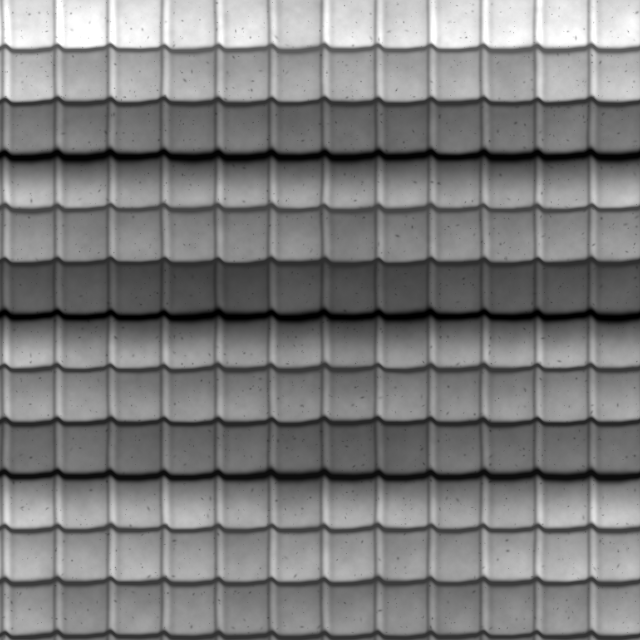
Write a WebGL 2 fragment shader that draws this texture.

```glsl
#version 300 es
precision highp float;
// Grey roof of overlapping tiles, 12 across and 12 down, softly lit.
// Each row fades from a shaded top to a lighter lip; dark seams rise over
// a ridge at every joint. Noise adds tile variation, stains and specks.

uniform vec2 u_resolution;
out vec4 fragColor;

const float TILES = 12.0;
const vec2 OFFSET = vec2(-0.03, 0.05);   // grid shift, in tiles
const float JOINT_WIDTH = 0.038;
const float JOINT_DEPTH = 0.24;
const float RIDGE_WIDTH = 0.055;
const float RIDGE_LIGHT = 0.13;
const float SEAM_WIDTH = 0.062;
const float DEEP_SEAM_WIDTH = 0.088;
const float SEAM_RISE = 0.085;
const float TILE_VARIATION = 0.14;
const float STAIN = 0.16;
const float SIDE_LIGHT = 0.17;

// Tone at the top and the bottom of each row, from the top row down
const vec2 ROW_TONE[12] = vec2[12](
    vec2(0.84, 0.95), vec2(0.59, 0.72), vec2(0.38, 0.47),
    vec2(0.25, 0.68), vec2(0.45, 0.58), vec2(0.28, 0.36),
    vec2(0.23, 0.62), vec2(0.42, 0.60), vec2(0.36, 0.45),
    vec2(0.36, 0.71), vec2(0.53, 0.70), vec2(0.47, 0.61));
// Tone of the seam above each row, then of the bottom edge
const float SEAM_TONE[13] = float[13](
    0.80, 0.36, 0.20, 0.01, 0.27, 0.18, 0.0,
    0.22, 0.15, 0.05, 0.25, 0.23, 0.20);

float hash(vec2 p) {
    vec3 q = fract(p.xyx * 0.1031);
    q += dot(q, q.yzx + 33.33);
    return fract((q.x + q.y) * q.z);
}

float noise(vec2 p) {
    vec2 i = floor(p), f = fract(p);
    f = f * f * (3.0 - 2.0 * f);
    return mix(mix(hash(i), hash(i + vec2(1, 0)), f.x),
               mix(hash(i + vec2(0, 1)), hash(i + vec2(1, 1)), f.x), f.y);
}

float fbm(vec2 p) {
    float sum = 0.0, amp = 0.5;
    for (int i = 0; i < 4; i++) {
        sum += amp * noise(p);
        p = p * 2.03 + 17.1;
        amp *= 0.5;
    }
    return sum;
}

float bell(float x, float width) {
    x /= width;
    return exp(-x * x);
}

float rowTone(int row, float depth) {
    vec2 ends = ROW_TONE[clamp(row, 0, 11)];
    return mix(ends.x, ends.y, smoothstep(-0.08, 0.85, depth));
}

// Sparse soft dark specks, each slightly stretched and turned
float specks(vec2 p, float density) {
    vec2 cell = floor(p);
    float seed = hash(cell + 5.3);
    vec2 centre = 0.3 + 0.4 * vec2(hash(cell + 11.7), hash(cell + 23.9));
    float angle = 6.2832 * hash(cell + 41.0);
    vec2 d = mat2(cos(angle), sin(angle), -sin(angle), cos(angle))
           * (fract(p) - centre);
    d.x *= mix(0.5, 1.0, hash(cell + 57.0));
    float size = mix(0.07, 0.16, hash(cell + 71.0));
    return step(1.0 - density, seed) * bell(length(d), size)
         * mix(0.3, 1.0, hash(cell + 83.0));
}

void main() {
    vec2 uv = gl_FragCoord.xy / u_resolution;
    vec2 grid = vec2(uv.x, 1.0 - uv.y) * TILES + OFFSET;

    // Signed distance to the nearest joint, with a slight wobble
    float joint = floor(grid.x + 0.5);
    float across = grid.x - joint - 0.03 * (hash(vec2(joint, 3.0)) - 0.5)
                 - 0.025 * (noise(vec2(joint * 7.0, grid.y * 1.5)) - 0.5);

    // Seam height: a bump over the ridge and a lift towards the joint
    float lift = smoothstep(-0.45, -0.1, across)
               * (1.0 - smoothstep(-0.05, 0.1, across));
    float down = grid.y + SEAM_RISE * bell(across - 0.06, 0.085) + 0.03 * lift
               + 0.03 * (noise(grid * vec2(1.3, 1.0) + 8.0) - 0.5);
    int seam = clamp(int(floor(down + 0.5)), 0, 12);
    float below = down - float(seam);

    // Row shading, joined smoothly across the seam
    float tone = mix(rowTone(seam - 1, 1.0 + below), rowTone(seam, below),
                     seam == 0 ? 1.0 : smoothstep(-0.05, 0.05, below));

    // Tile variation, side light and stains
    float row = floor(down);
    float tint = mix(hash(vec2(joint - 1.0, row)), hash(vec2(joint, row)),
                     smoothstep(-0.04, 0.04, across));
    float side = 2.0 * uv.x - 1.0;
    tone *= 1.0 + TILE_VARIATION * (tint - 0.5) + SIDE_LIGHT * (side * side - 0.4);
    tone *= 1.0 + STAIN * (fbm(grid * 2.2) - 0.47) + 0.08 * (fbm(grid * 9.0) - 0.47);

    // Joint shadow with its light ridge on the right
    tone *= 1.0 - JOINT_DEPTH * bell(across, JOINT_WIDTH)
                - 0.07 * bell(across - 0.2, 0.06) - 0.05 * bell(across + 0.05, 0.1);
    tone *= 1.0 + RIDGE_LIGHT * bell(across - 0.1, RIDGE_WIDTH);

    // Specks of dirt
    tone *= 1.0 - 0.28 * specks(uv * 75.0, 0.16) - 0.2 * specks(uv * 130.0 + 9.0, 0.13);

    // Seams, deepest under every third row
    bool deep = seam % 3 == 0 && seam < 12;
    float width = (deep ? DEEP_SEAM_WIDTH : SEAM_WIDTH)
                * mix(0.8, 1.2, noise(vec2(grid.x * 1.4, float(seam) * 5.0)));
    float cover = bell(below, width);
    tone = mix(tone, SEAM_TONE[seam], seam == 0 ? 0.4 * cover : min(1.0, 1.1 * cover));

    fragColor = vec4(vec3(clamp(tone, 0.0, 1.0)), 1.0);
}
```
